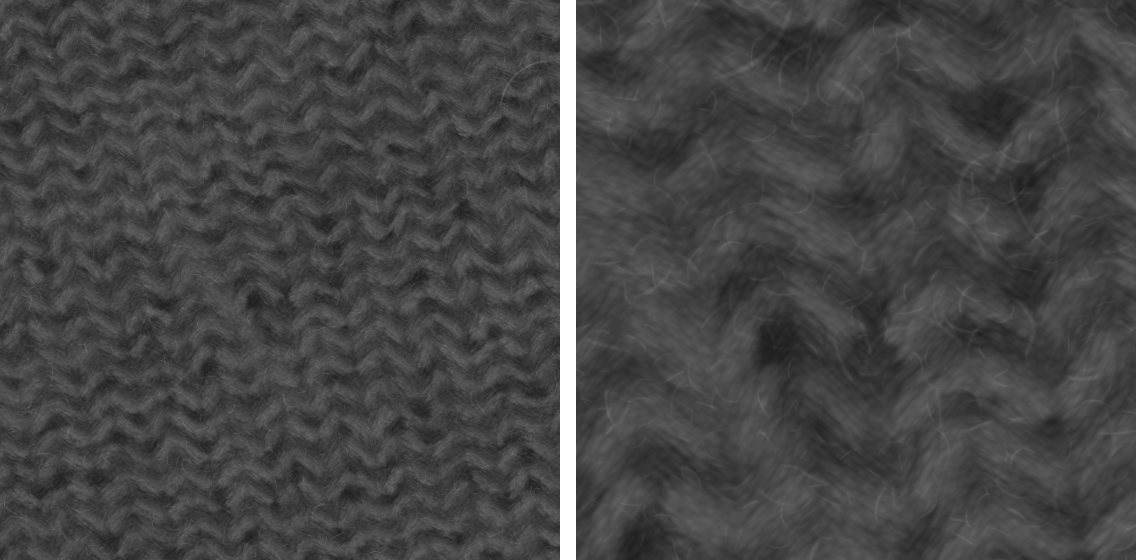
Left: the whole. Right: its middle third, enlarged.
This texture is drawn by a three.js fragment shader. Its source:

```glsl
// Fuzzy charcoal stockinette knit: 10 leaning wales by 20 rows, with a soft crease and stray hairs.
varying vec2 vUv;

vec2 hash2(vec2 p) {
  return fract(sin(vec2(dot(p, vec2(127.1, 311.7)), dot(p, vec2(269.5, 183.3)))) * 43758.55);
}

mat2 rotate(float a) {
  return mat2(cos(a), -sin(a), sin(a), cos(a));
}

// Cellular noise: distance to the nearest scattered point
float cellular(vec2 p) {
  vec2 cell = floor(p);
  float nearest = 2.0;
  for (int y = -1; y <= 1; y++)
    for (int x = -1; x <= 1; x++) {
      vec2 c = cell + vec2(x, y);
      nearest = min(nearest, length(p - c - hash2(c)));
    }
  return nearest;
}

// Layered sines: slow drift of the cloth
float drift(vec2 p) {
  return 0.5 * sin(p.x * 1.3 + 2.1 * sin(p.y * 0.9))
       + 0.3 * sin(p.y * 2.3 - p.x * 1.7 + 1.4)
       + 0.2 * sin(p.x * 4.1 + p.y * 3.7 + 0.6);
}

float segmentDistance(vec2 p, vec2 a, vec2 b) {
  vec2 ab = b - a;
  return length(p - a - ab * clamp(dot(p - a, ab) / dot(ab, ab), 0.0, 1.0));
}

// Height of the yarn; each cell holds one slanted leg of a stitch, softly merged
float stitches(vec2 g) {
  vec2 cell = floor(g);
  float gap = 1.0;
  for (int y = -1; y <= 1; y++)
    for (int x = -1; x <= 1; x++) {
      vec2 c = cell + vec2(x, y);
      vec2 r = hash2(c);
      float side = mod(c.x, 2.0) < 0.5 ? 1.0 : -1.0;
      vec2 q = g - c - 0.5 - (r - 0.5) * vec2(0.16, 0.2);
      q = rotate(side * (0.74 + 0.3 * (r.y - 0.5))) * q;
      q.y += side * 0.2 * q.x * q.x;
      q.x -= clamp(q.x, -0.33, 0.33);
      float leg = exp(-dot(q, q) / (0.046 + 0.034 * r.x));
      gap *= 1.0 - leg * (0.6 + 0.35 * hash2(c + 37.0).x);
    }
  return 1.0 - gap;
}

// Thin curved hairs, one per cell
float hairs(vec2 p, float seed) {
  vec2 cell = floor(p);
  float light = 0.0;
  for (int y = -1; y <= 1; y++)
    for (int x = -1; x <= 1; x++) {
      vec2 c = cell + vec2(x, y);
      vec2 r = hash2(c + seed);
      vec2 s = hash2(c + seed + 51.0);
      vec2 q = rotate(6.2832 * s.x) * (p - c - r);
      q.y += (s.y - 0.5) * 2.6 * q.x * q.x;
      float reach = 0.2 + 0.35 * r.x;
      float fade = 1.0 - smoothstep(reach * 0.5, reach, abs(q.x));
      light += fade * exp(-q.y * q.y / 0.0011) * r.y * r.y;
    }
  return light;
}

void main() {
  vec2 uv = vUv;

  // The cloth lies turned, its wales leaning; uneven tension bends it
  vec2 warp = vec2(drift(uv * 7.0), drift(uv.yx * 8.0 + 4.0));
  vec2 g = rotate(0.15) * (uv - 0.5);
  g.x += 0.08 * g.y;
  g = g * 20.0 + 40.0 + 0.2 * warp;
  g += 0.05 * vec2(sin(g.y * 3.1 + g.x), sin(g.x * 2.7 - g.y * 1.3));

  // Crease runs down to the right, blurring the stitches near it
  float ridge = segmentDistance(uv, vec2(0.33, 0.55), vec2(0.50, 0.33));
  float groove = segmentDistance(uv, vec2(0.43, 0.50), vec2(0.49, 0.39));
  float ridgeMask = exp(-ridge * ridge / 0.0008);
  float blur = 0.6 * ridgeMask + 0.25 * smoothstep(0.1, 0.8, drift(uv * 9.0 + 2.0));

  // Fibres frizz the yarn surface, following the slant of each leg
  float slant = smoothstep(-0.6, 0.6, sin(3.14159 * g.x));
  vec2 up = rotate(0.75) * g;
  vec2 down = rotate(-0.75) * g;
  float grain = 0.48 - mix(cellular(down * vec2(2.4, 8.0) + 13.0), cellular(up * vec2(2.4, 8.0)), slant);
  float fine = 0.48 - mix(cellular(down * vec2(5.0, 14.0) + 7.0), cellular(up * vec2(5.0, 14.0)), slant);
  float clump = 0.48 - cellular(g * 2.3 + warp * 2.0);

  // Yarn height and the small dark holes between loops
  vec2 frizz = 0.2 * vec2(grain, clump);
  float height = mix(stitches(g + frizz), 0.62, blur);
  float grey = 0.204 + 0.137 * height;
  float hole = 1.0 - smoothstep(0.05, 0.45, cellular(g * 0.62 + 9.0));
  grey -= 0.06 * hole * (1.0 - smoothstep(0.15, 0.65, height));
  grey += 0.06 * grain + 0.05 * fine + 0.04 * clump;
  grey += 0.04 * (0.48 - cellular(rotate(0.5) * uv * vec2(120.0, 200.0)));

  // Broad shading, crease and its shadow
  grey += 0.011 * drift(uv * 5.0 + 1.0) + 0.022 * ridgeMask;
  grey -= 0.05 * exp(-groove * groove / 0.0003);
  grey -= 0.06 * exp(-dot(uv - vec2(0.36, 0.335), uv - vec2(0.36, 0.335)) / 0.0003);

  // Fuzz of short fibres in layers, then sparse longer hairs
  for (int i = 0; i < 6; i++) {
    float k = float(i);
    grey += 0.06 * hairs(rotate(k * 0.8) * uv * (21.0 + 6.0 * k), k * 17.0);
  }
  grey += 0.06 * smoothstep(0.5, 1.0, hairs(uv * 11.0 + 3.0, 91.0));

  // One long looping hair at the upper right
  vec2 curl = uv - vec2(0.985, 0.80);
  float arc = abs(length(curl) - 0.092);
  float span = smoothstep(1.5, 1.8, atan(curl.y, curl.x)) * smoothstep(0.0, 0.03, curl.y);
  grey += 0.11 * span * exp(-arc * arc / 0.000003);

  gl_FragColor = vec4(vec3(clamp(grey, 0.13, 0.56)), 1.0);
}
```
